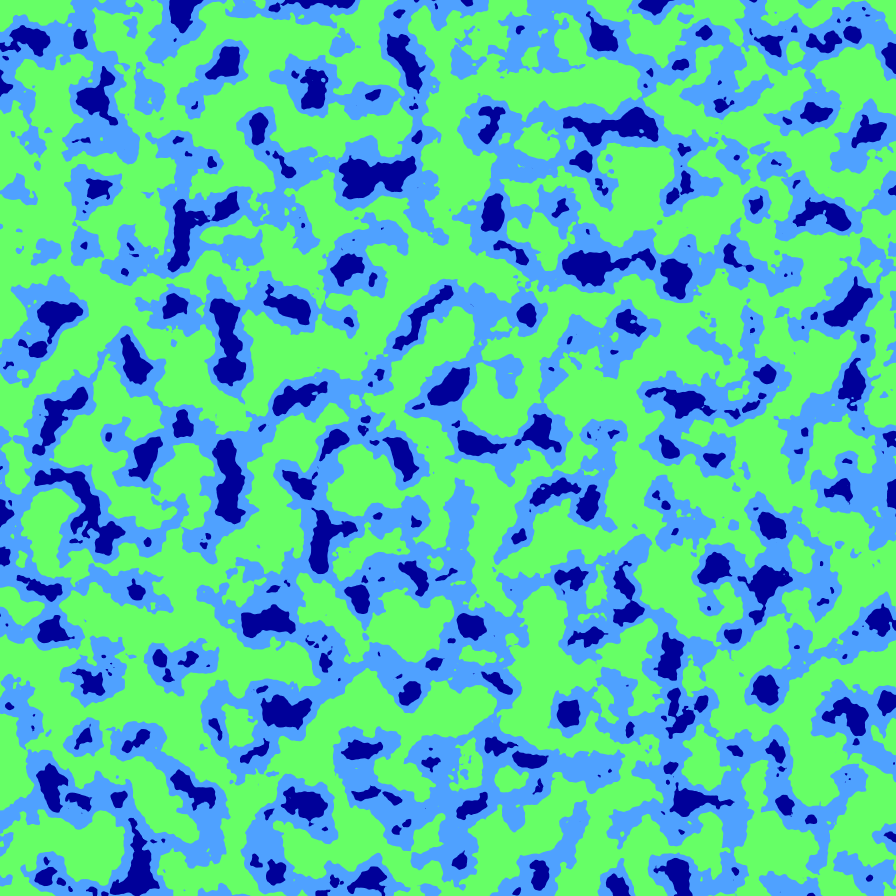
Give the GLSL for this texture, as a Shadertoy shader.

```glsl
// Irregular blue patches with navy cores scattered over a green ground.
// One fractal gradient-noise field is cut at two heights, like a contour map
// with three flat bands; each cut is smoothed over about one screen pixel.

const vec3 GREEN = vec3(0.40, 1.00, 0.40);
const vec3 BLUE  = vec3(0.31, 0.63, 1.00);
const vec3 NAVY  = vec3(0.00, 0.00, 0.60);

const float CELLS = 20.0;       // coarsest noise cells across the canvas
const float GAIN = 0.45;        // strength of each finer octave
const int OCTAVES = 4;
const float BLUE_LEVEL = 0.0;   // height where green turns blue
const float NAVY_LEVEL = 0.31;  // height where blue turns navy
const float TAU = 6.2831853;

// Sine-free hash: lattice cell to a value in 0..1
float hash(vec2 cell) {
    vec3 p = fract(cell.xyx * 0.1031);
    p += dot(p, p.yzx + 33.33);
    return fract((p.x + p.y) * p.z);
}

// Slope contributed by one lattice corner with a random direction
float cornerSlope(vec2 cell, vec2 offset) {
    float angle = TAU * hash(cell);
    return dot(vec2(cos(angle), sin(angle)), offset);
}

float gradientNoise(vec2 p) {
    vec2 cell = floor(p);
    vec2 f = p - cell;
    vec2 fade = f * f * f * (f * (f * 6.0 - 15.0) + 10.0);
    vec2 right = vec2(1.0, 0.0);
    vec2 up = vec2(0.0, 1.0);
    float bottom = mix(cornerSlope(cell, f),
                       cornerSlope(cell + right, f - right), fade.x);
    float top = mix(cornerSlope(cell + up, f - up),
                    cornerSlope(cell + 1.0, f - 1.0), fade.x);
    return mix(bottom, top, fade.y);
}

// Sum of octaves, each doubled in frequency, rotated and shifted
float fractalNoise(vec2 p, float gain) {
    mat2 doubleAndTurn = 2.0 * mat2(0.8, 0.6, -0.6, 0.8);
    float sum = 0.0;
    float amplitude = 1.0;
    for (int i = 0; i < OCTAVES; i++) {
        sum += amplitude * gradientNoise(p);
        p = doubleAndTurn * p + vec2(37.3, 91.7);
        amplitude *= gain;
    }
    return sum;
}

// Antialiased step: coverage of the region above a level
float coverage(float height, float level, float pixelRise) {
    return clamp((height - level) / pixelRise + 0.5, 0.0, 1.0);
}

void mainImage(out vec4 fragColor, in vec2 fragCoord) {
    vec2 uv = fragCoord / iResolution.y;
    float height = fractalNoise(uv * CELLS + 11.4, GAIN);
    float pixelRise = max(length(vec2(dFdx(height), dFdy(height))), 1e-5);

    // Stack the bands from lowest to highest
    vec3 color = mix(GREEN, BLUE, coverage(height, BLUE_LEVEL, pixelRise));
    color = mix(color, NAVY, coverage(height, NAVY_LEVEL, pixelRise));
    fragColor = vec4(color, 1.0);
}
```
